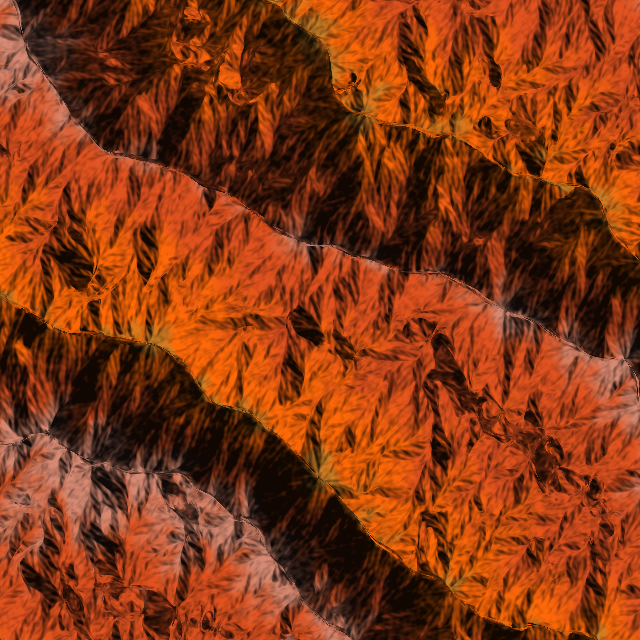
This texture map is drawn by a WebGL 2 fragment shader. Its source:

```glsl
#version 300 es
precision highp float;

uniform vec2 u_resolution;
out vec4 fragColor;

#define RANGE_PERIOD 0.60
#define RANGE_OFFSET 0.46
#define RISE_SHARE 0.62
#define RELIEF 0.165
#define WARP 0.11
#define GULLY_FREQ 5.5
#define GULLY_SLOPE 0.92
#define GULLY_OCTAVES 5
#define GULLY_WAVES 1.5
#define BRANCHING 0.42
#define GRAIN 0.20

const float TAU = 6.2831853;
const vec2 ACROSS = vec2(0.543, 0.840);
const vec3 LIGHT = vec3(-0.80, -0.39, 0.45);

const vec3 SEDIMENT = vec3(0.80, 0.50, 0.15);
const vec3 ORANGE = vec3(1.00, 0.41, 0.03);
const vec3 RED = vec3(0.88, 0.32, 0.12);
const vec3 PALE = vec3(0.84, 0.54, 0.45);

vec2 hash2(vec2 p) {
    vec3 q = fract(p.xyx * vec3(0.1031, 0.1030, 0.0973));
    q += dot(q, q.yzx + 33.33);
    return fract((q.xx + q.yz) * q.zy);
}

float cornerRamp(vec2 cell, vec2 offset) {
    float angle = TAU * hash2(cell).x;
    return dot(vec2(cos(angle), sin(angle)), offset);
}

float gradientNoise(vec2 p) {
    vec2 cell = floor(p), f = p - cell;
    vec2 u = f * f * f * (f * (f * 6.0 - 15.0) + 10.0);
    vec2 e = vec2(1.0, 0.0);
    float low = mix(cornerRamp(cell, f), cornerRamp(cell + e.xy, f - e.xy), u.x);
    float high = mix(cornerRamp(cell + e.yx, f - e.yx), cornerRamp(cell + e.xx, f - e.xx), u.x);
    return 1.4 * mix(low, high, u.y);
}

// Lopsided parallel ranges: long lit rises, short shaded drops
float baseHeight(vec2 p) {
    float s = dot(p, ACROSS) - RANGE_OFFSET;
    s += WARP * gradientNoise(p * 2.3 + 4.7) + 0.35 * WARP * gradientNoise(p * 6.0 + 21.3);
    s += 0.14 * WARP * gradientNoise(p * 17.0 + 5.9);
    float t = fract(s / RANGE_PERIOD);
    float share = RISE_SHARE + 0.15 * gradientNoise(p * 1.6 + 31.2);
    float profile = min(t / share, (1.0 - t) / (1.0 - share));
    float hills = 0.025 * gradientNoise(p * 5.0 + 9.1) + 0.008 * gradientNoise(p * 13.0 + 2.6);
    return RELIEF * profile + hills;
}

// Central differences, wide enough to round the crests
vec2 baseSlope(vec2 p) {
    const float REACH = 0.009;
    vec2 e = vec2(REACH, 0.0);
    vec2 rise = vec2(baseHeight(p + e.xy) - baseHeight(p - e.xy),
                     baseHeight(p + e.yx) - baseHeight(p - e.yx));
    return rise / (2.0 * REACH);
}

// Blended wave packets: x is the height, yz the slope, across the given direction
vec3 gullies(vec2 p, vec2 direction) {
    vec2 cell = floor(p), f = p - cell;
    vec3 sum = vec3(0.0);
    float total = 0.0;
    for (int y = -1; y <= 1; y++) {
        for (int x = -1; x <= 1; x++) {
            vec2 o = vec2(x, y);
            vec2 d = f - o - 0.25 - 0.5 * hash2(cell + o);
            float weight = exp(-4.0 * dot(d, d));
            float phase = TAU * GULLY_WAVES * dot(d, direction);
            sum += weight * vec3(cos(phase), -sin(phase) * direction);
            total += weight;
        }
    }
    return sum / total;
}

void main() {
    vec2 p = gl_FragCoord.xy / min(u_resolution.x, u_resolution.y);

    // Carve ever finer gullies down the current slope
    float height = baseHeight(p);
    vec2 slope = baseSlope(p);
    vec2 flow = slope;
    float freq = GULLY_FREQ, steepness = GULLY_SLOPE;
    for (int i = 0; i < GULLY_OCTAVES; i++) {
        vec2 side = vec2(-flow.y, flow.x) * inversesqrt(dot(flow, flow) + 0.02);
        vec3 carve = steepness * gullies(p * freq + 17.0 * float(i), side);
        height += carve.x / (TAU * GULLY_WAVES * freq);
        slope += carve.yz;
        flow += BRANCHING * carve.yz;
        freq *= 1.9;
        steepness *= 0.88;
    }

    // Low sun from the left, broken up by rough stone
    float lit = dot(vec3(-slope, 1.0), LIGHT) * inversesqrt(1.0 + dot(slope, slope));
    lit += GRAIN * (gradientNoise(p * 60.0) + gradientNoise(p * 120.0 + 7.3));
    float shade = mix(0.07, 1.0, clamp((lit + 0.46) / 1.46, 0.0, 1.0));

    // Rock colour by elevation
    float level = height / RELIEF + 0.08 * gradientNoise(p * 40.0);
    float regional = level + 0.30 * gradientNoise(p * 1.7 + 12.4);
    vec3 rock = mix(ORANGE, RED, smoothstep(0.10, 0.55, regional));
    rock = mix(rock, PALE, smoothstep(0.70, 1.05, regional));
    rock = mix(SEDIMENT, rock, smoothstep(-0.12, 0.06, level));

    fragColor = vec4(rock * shade, 1.0);
}
```
